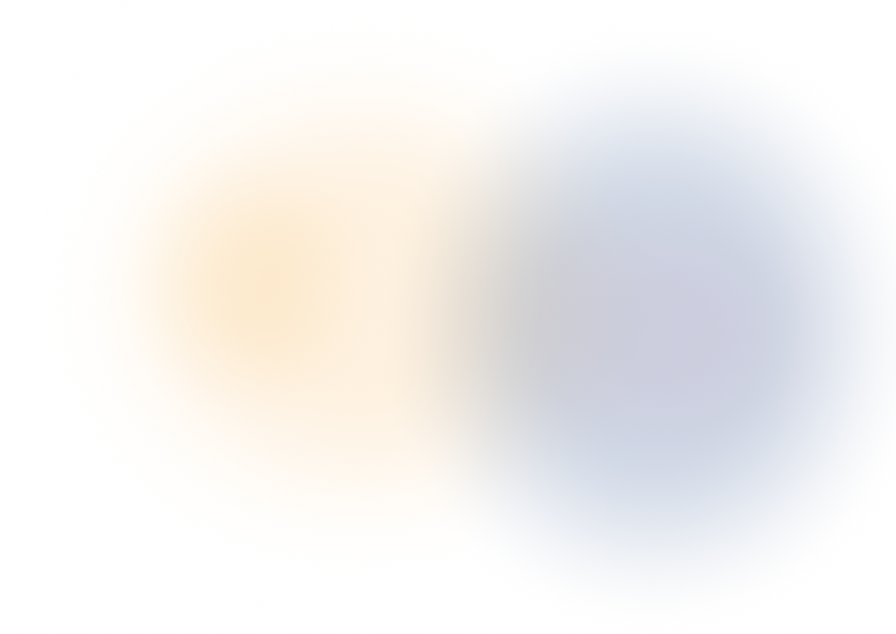
Write a Shadertoy shader that draws this background.

```glsl
// Two soft, blurred pools of light on white paper: a warm cream one at the
// left and a cool blue one at the right, each with a deeper core.
// Every pool is a feathered ellipse whose tint multiplies what lies beneath.

const vec2 CANVAS = vec2(1.414, 1.0);

const vec3 PAPER  = vec3(1.0, 0.999, 0.998);
const vec3 CREAM  = vec3(0.995, 0.946, 0.878);
const vec3 AMBER  = vec3(0.996, 0.970, 0.920);
const vec3 BLUE   = vec3(0.815, 0.848, 0.903);
const vec3 VIOLET = vec3(0.980, 0.950, 0.965);

// Coverage of an ellipse that is one half at its radii and fades by feather.
float softEllipse(vec2 p, vec2 center, vec2 radii, float feather) {
    float d = length((p - center) / radii);
    return 1.0 - smoothstep(1.0 - feather, 1.0 + feather, d);
}

// Multiply a base colour by a tint, in proportion to its coverage.
vec3 stain(vec3 base, vec3 tint, float coverage) {
    return base * mix(vec3(1.0), tint, coverage);
}

// Fine noise of one 8-bit step hides banding in the slow gradients.
float hash(vec2 p) {
    return fract(sin(dot(p, vec2(12.99, 78.23))) * 43758.5);
}

void mainImage(out vec4 fragColor, in vec2 fragCoord) {
    vec2 p = fragCoord / iResolution.xy * CANVAS;
    vec3 color = PAPER;

    // Warm pool and its amber core
    color = stain(color, CREAM, softEllipse(p, vec2(0.571, 0.530), vec2(0.313, 0.276), 0.60));
    color = stain(color, AMBER, softEllipse(p, vec2(0.390, 0.558), vec2(0.129, 0.140), 0.80));

    // Cool pool and its violet core
    color = stain(color, BLUE, softEllipse(p, vec2(1.031, 0.481), vec2(0.300, 0.328), 0.48));
    color = stain(color, VIOLET, softEllipse(p, vec2(1.053, 0.475), vec2(0.166, 0.145), 0.85));

    color += (hash(p) - 0.5) / 255.0;
    fragColor = vec4(color, 1.0);
}
```
